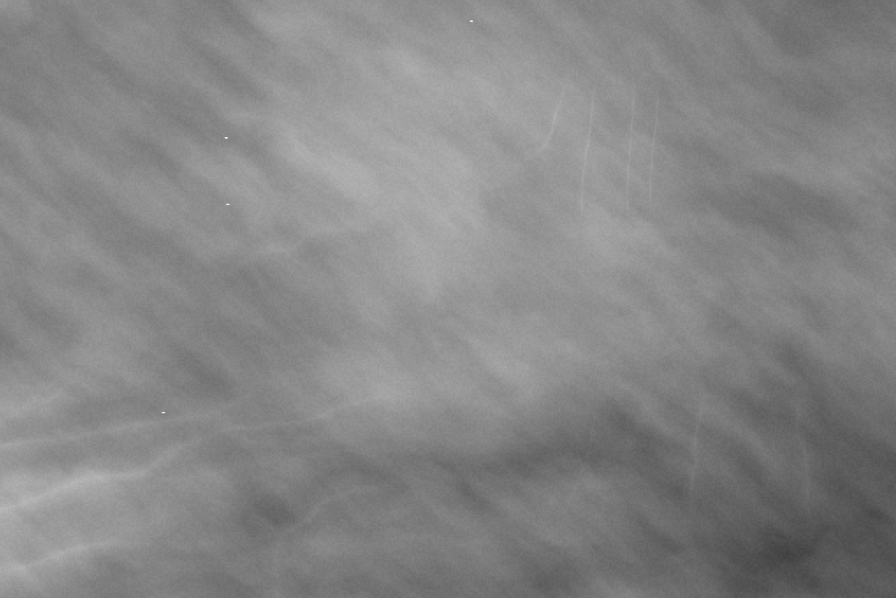
This texture is drawn by a WebGL 1 fragment shader. Its source:

```glsl
precision highp float;
uniform vec2 u_resolution;

float hash(vec2 p) {
  vec3 q = fract(p.xyx * vec3(0.1031, 0.1030, 0.0973));
  q += dot(q, q.yzx + 33.33);
  return fract((q.x + q.y) * q.z);
}

float noise(vec2 p) {
  vec2 i = floor(p), f = fract(p);
  f = f * f * f * (f * (f * 6.0 - 15.0) + 10.0);
  return mix(mix(hash(i), hash(i + vec2(1.0, 0.0)), f.x),
             mix(hash(i + vec2(0.0, 1.0)), hash(i + 1.0), f.x), f.y);
}

mat2 rotate(float a) {
  return mat2(cos(a), -sin(a), sin(a), cos(a));
}

float fbm(vec2 p) {
  float sum = 0.0, amp = 0.5;
  for (int i = 0; i < 6; i++) {
    sum += amp * noise(p);
    p = rotate(0.35) * p * 2.03 + 17.3;
    amp *= 0.5;
  }
  return sum;
}

// Cloud stretched along a direction, centred on zero
float wisps(vec2 p, float angle, vec2 scale) {
  return fbm(rotate(angle) * p * scale + 40.0) - 0.49;
}

// Thin bright creases where the noise crosses its middle
float filaments(vec2 p, float angle) {
  float n = noise(rotate(angle) * p * vec2(1.8, 4.5) + 71.0);
  return exp(-abs(n - 0.5) * 22.0);
}

// Long tapering streaks rising to the right at the lower left
float streaks(vec2 p) {
  float sum = 0.0;
  for (int i = 0; i < 3; i++) {
    float k = float(i);
    float line = 0.07 + 0.09 * k + (0.12 + 0.05 * k) * p.x
               + 0.05 * (noise(vec2(p.x * 6.0, k * 7.0)) - 0.5);
    float d = p.y - line;
    float width = d > 0.0 ? 0.009 + 0.015 * p.x : 0.025;
    float fade = 1.0 - smoothstep(0.15, 0.5 + 0.15 * k, p.x);
    sum += fade * exp(-abs(d) / width) * (0.4 + noise(p * 9.0 + k));
  }
  return sum;
}

// A few tiny bright flecks
float flecks(vec2 p) {
  float sum = 0.0;
  for (int i = 0; i < 4; i++) {
    float k = float(i);
    vec2 c = vec2(1.5 * hash(vec2(k, 3.7)), hash(vec2(k, 9.2)));
    float d = length((p - c) * vec2(0.6, 1.2));
    sum += 1.0 - smoothstep(0.0008, 0.0026, d);
  }
  return sum;
}

void main() {
  vec2 p = gl_FragCoord.xy / u_resolution.y;

  // Broad light, falling off to the right and below
  float low = 1.0 - smoothstep(0.0, 0.42, p.y);
  float light = 0.59 - 0.15 * smoothstep(0.75, 1.5, p.x)
              - 0.11 * low * smoothstep(-0.2, 0.8, p.x)
              - 0.04 * (1.0 - smoothstep(0.0, 0.13, p.y));

  // Drifting coordinates bend the wisps
  vec2 drift = vec2(fbm(p * 2.2 + 5.0), fbm(p * 2.2 + 23.0)) - 0.5;
  vec2 q = p + 0.28 * drift;

  // Falling wisps above, rising ones below
  float rising = 1.0 - smoothstep(0.2, 0.55, p.y + 0.25 * (p.x - 0.5));
  light += 0.24 * wisps(q, 0.2, vec2(2.2, 3.6));
  light += 0.17 * mix(wisps(q, -0.6, vec2(3.0, 8.0)),
                      wisps(q, 0.25, vec2(2.5, 9.0)), rising);
  light += 0.11 * wisps(p + 0.08 * drift, -0.7, vec2(8.0, 26.0));

  // Sparse creases and streaks
  float patches = smoothstep(0.45, 0.75, noise(p * 4.0 + 12.0));
  light += 0.045 * patches * filaments(q, mix(0.4, 1.3, smoothstep(0.9, 1.2, p.x)));
  light += 0.07 * streaks(p);

  // Fine film grain
  light += 0.035 * (noise(p * 340.0) - 0.5);
  light = mix(light, 0.92, flecks(p));

  gl_FragColor = vec4(vec3(light), 1.0);
}
```
